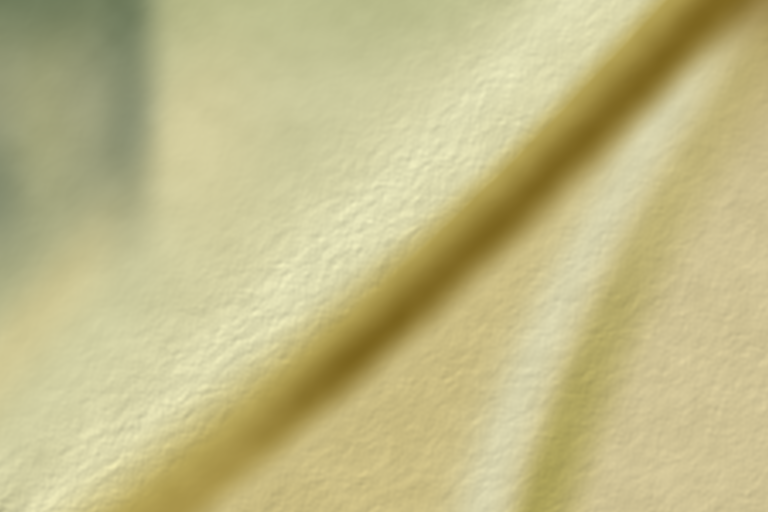
This texture is drawn by a Shadertoy shader. Its source:

```glsl
float hash(vec2 p) {
    vec3 q = fract(vec3(p.xyx) * 0.1031);
    q += dot(q, q.yzx + 33.33);
    return fract((q.x + q.y) * q.z);
}

float noise(vec2 p) {
    vec2 i = floor(p), f = fract(p);
    f = f * f * (3.0 - 2.0 * f);
    return mix(mix(hash(i), hash(i + vec2(1, 0)), f.x),
               mix(hash(i + vec2(0, 1)), hash(i + vec2(1, 1)), f.x), f.y);
}

float bell(float x, float width) {
    return exp(-x * x / (width * width));
}

float blob(vec2 p, vec2 centre, vec2 radius) {
    vec2 q = (p - centre) / radius;
    return exp(-dot(q, q));
}

// Crepe surface: short wrinkles plus a fine weave
float crepeHeight(vec2 p) {
    vec2 q = mat2(0.82, -0.57, 0.57, 0.82) * p;
    q += 0.012 * noise(p * 24.0);
    return 0.5 * noise(q * vec2(38.0, 62.0))
         + 0.32 * noise(q * vec2(75.0, 105.0) + 17.0)
         + 0.16 * noise(p * 150.0);
}

// Horizontal position of the main fold's lower edge
float foldEdge(float y) {
    return 0.24 + 1.06 * y + 0.16 * y * (1.0 - y);
}

// Broad cloth above the fold, d is the distance from its edge
vec3 upperCloth(vec2 p, float d) {
    float turn = mix(0.13, 0.045, smoothstep(0.0, 0.8, p.y));
    vec3 col = mix(vec3(0.70, 0.63, 0.33), vec3(0.85, 0.835, 0.66), smoothstep(-0.3 * turn, turn, d));
    col = mix(col, vec3(0.79, 0.785, 0.61), smoothstep(0.12, 0.36, d));
    col += 0.035 * bell(d - 0.13, 0.06) * smoothstep(0.1, 0.5, p.y) * vec3(0.8, 1.0, 1.3);

    // Slanted pleats on the left
    float across = dot(p, vec2(0.78, -0.62));
    float along = dot(p, vec2(0.62, 0.78));
    float streak = noise(vec2(across * 15.0, along * 2.2));
    float left = smoothstep(0.52, 0.12, p.x);
    col = mix(col, vec3(0.83, 0.79, 0.58), 0.75 * left * bell(across + 0.18, 0.065));
    col = mix(col, vec3(0.66, 0.67, 0.50), 0.6 * left * bell(across + 0.29, 0.05));
    col += left * (streak - 0.5) * 0.07;
    col = mix(col, vec3(0.83, 0.80, 0.61), 0.7 * blob(p, vec2(0.40, 0.70), vec2(0.13, 0.24)));

    // Green shade in the far corner
    float shade = smoothstep(0.34, 0.24, p.x) * smoothstep(0.40, 0.72, p.y + 0.35 * (0.15 - p.x));
    col = mix(col, vec3(0.59, 0.60, 0.47), shade * (0.65 + 0.35 * streak));
    float deep = blob(p, vec2(0.25, 0.84), vec2(0.06, 0.25)) * 0.55
               + blob(p, vec2(0.05, 1.03), vec2(0.25, 0.12)) * 0.8
               + blob(p, vec2(-0.01, 0.63), vec2(0.07, 0.12)) * 0.7;
    col = mix(col, vec3(0.46, 0.50, 0.40), clamp(deep, 0.0, 1.0) * smoothstep(0.38, 0.25, p.x));
    col = mix(col, vec3(0.69, 0.69, 0.47), 0.3 * left * blob(p, vec2(0.08, 0.74), vec2(0.06, 0.16)));
    col -= vec3(0.07, 0.055, 0.07) * smoothstep(0.78, 1.05, p.y) * smoothstep(0.10, 0.32, d);
    return col;
}

// Shadowed hollow and the second fold, h is the offset from the edge
vec3 lowerCloth(vec2 p, float h) {
    float ridge = p.x - (0.94 + 0.28 * p.y + 0.24 * p.y * p.y);
    vec3 lit = mix(vec3(0.79, 0.735, 0.51), vec3(0.81, 0.76, 0.58), smoothstep(0.05, 0.25, ridge));
    lit = mix(lit, vec3(0.85, 0.84, 0.70), 0.85 * bell(ridge, 0.065) * smoothstep(1.02, 0.75, p.y));
    float olive = smoothstep(0.04, 0.105, ridge) * smoothstep(0.23, 0.11, ridge);
    lit = mix(lit, vec3(0.65, 0.61, 0.32), olive * mix(0.9, 0.25, smoothstep(0.0, 0.75, p.y)));
    lit = mix(lit, vec3(0.70, 0.63, 0.42), 0.6 * smoothstep(0.60, 1.0, p.y) * smoothstep(0.05, 0.2, ridge));
    lit = mix(lit, vec3(0.50, 0.41, 0.19), 0.85 * blob(p, vec2(1.46, 1.04), vec2(0.16, 0.10)));

    vec3 dark = mix(vec3(0.66, 0.58, 0.29), vec3(0.49, 0.40, 0.13), smoothstep(0.05, 0.32, p.y));
    vec3 hollow = mix(vec3(0.70, 0.63, 0.33), dark, smoothstep(-0.01, 0.10, h));
    return mix(hollow, lit, smoothstep(0.10, 0.215, h + 0.012 * (noise(p * 9.0) - 0.5)));
}

void mainImage(out vec4 fragColor, in vec2 fragCoord) {
    vec2 p = fragCoord / iResolution.y;
    float h = p.x - foldEdge(p.y) + 0.006 * (noise(p * 13.0) - 0.5);
    float d = -0.7 * h;

    // The edge is crisp above and melts away below
    float blur = mix(0.05, 0.006, smoothstep(0.15, 0.6, p.y));
    float below = smoothstep(-blur, blur, h);
    vec3 col = mix(upperCloth(p, d), lowerCloth(p, h), below);

    // Relief light, strongest where the cloth is in focus
    float crest = bell(d - 0.10, 0.16) * mix(1.0, 0.45, smoothstep(0.5, 1.0, p.y));
    float plain = smoothstep(0.12, 0.28, h) * mix(0.55, 0.2, smoothstep(0.3, 0.9, p.y));
    float focus = mix(0.12 + 0.88 * crest, 0.12 + plain, below);
    float relief = crepeHeight(p) - crepeHeight(p + vec2(-0.004, 0.006));
    col *= 1.0 + 0.21 * focus * relief;
    col += 0.022 * (noise(p * vec2(9.0, 12.0)) + noise(p * 27.0) - 1.0);

    fragColor = vec4(clamp(col, 0.0, 1.0), 1.0);
}
```
